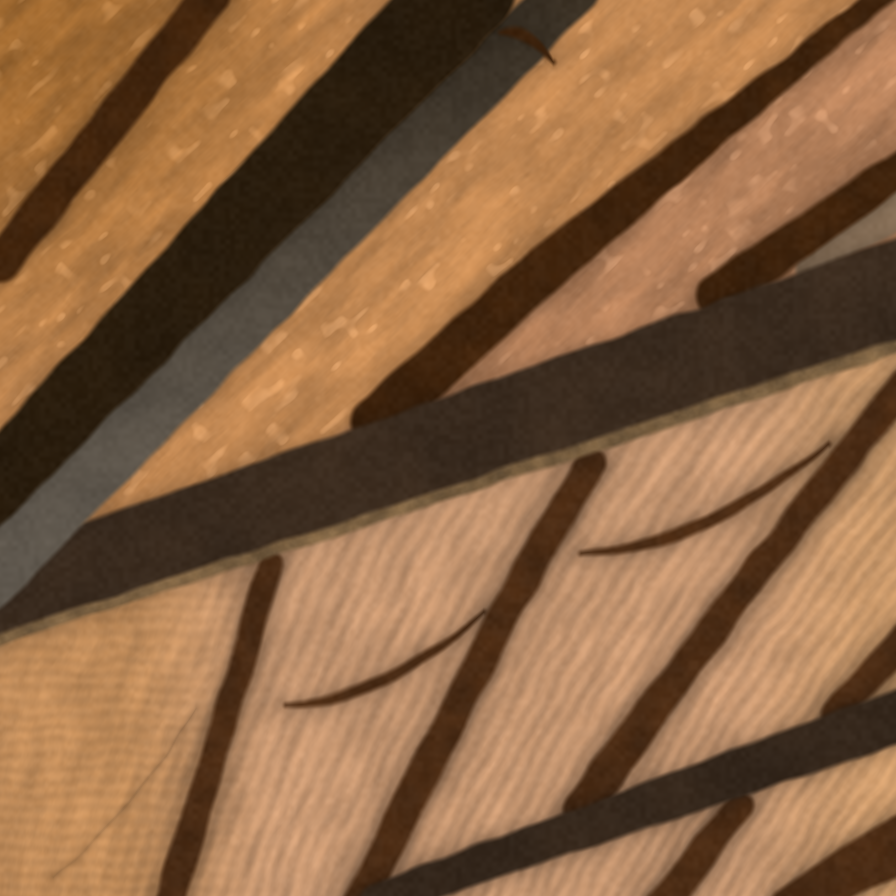
Give the GLSL for this texture, as a three.js fragment shader.

```glsl
// Carved wooden planks crossed by dark diagonal beams and slats
varying vec2 vUv;

float hash(vec2 p) {
  return fract(sin(dot(p, vec2(127.1, 311.7))) * 43758.54);
}

float noise(vec2 p) {
  vec2 i = floor(p), f = fract(p);
  f = f * f * (3.0 - 2.0 * f);
  return mix(mix(hash(i), hash(i + vec2(1, 0)), f.x),
             mix(hash(i + vec2(0, 1)), hash(i + vec2(1, 1)), f.x), f.y);
}

float fbm(vec2 p) {
  float sum = 0.0, amp = 0.5;
  for (int i = 0; i < 4; i++) {
    sum += amp * noise(p);
    p = p * 2.03 + 7.1;
    amp *= 0.5;
  }
  return sum;
}

// Distance to a bar from a to b whose half width runs from wa to wb
float bar(vec2 p, vec2 a, vec2 b, float wa, float wb) {
  vec2 d = b - a;
  float t = clamp(dot(p - a, d) / dot(d, d), 0.0, 1.0);
  return length(p - a - d * t) - mix(wa, wb, t);
}

// Distance to a sagging groove, thickest at its middle
float groove(vec2 p, vec2 a, vec2 b, float sag, float w) {
  float t = clamp((p.x - a.x) / (b.x - a.x), 0.0, 1.0);
  float bow = 4.0 * t * (1.0 - t);
  vec2 q = mix(a, b, t) - vec2(0.0, sag * bow);
  return length(p - q) * 0.9 - w * (0.3 + 0.7 * bow);
}

// Lays a colour over the wood with a soft contact shadow
void paint(inout vec3 col, float d, vec3 tint, float shade) {
  col *= 1.0 - shade * exp(-max(d, 0.0) * 90.0);
  col = mix(col, tint, 1.0 - smoothstep(-0.004, 0.004, d));
}

vec3 wood(vec2 p) {
  float lower = 1.0 - smoothstep(-0.01, 0.01, p.y - 0.333 - 0.341 * p.x);
  float pink = smoothstep(-0.02, 0.02, p.x - 0.62 - (p.y - 0.71) * 1.22);

  // Upper planks: ochre with long diagonal grain
  vec3 upperCol = mix(vec3(0.77, 0.54, 0.33), vec3(0.62, 0.41, 0.19),
                      smoothstep(0.55, 0.0, length(p - vec2(0.0, 1.0))));
  upperCol = mix(upperCol, vec3(0.72, 0.51, 0.36), pink);
  vec2 g = vec2(dot(p, vec2(0.71, 0.70)), dot(p, vec2(-0.70, 0.71)));
  upperCol *= 0.82 + 0.36 * fbm(g * vec2(14.0, 55.0));
  float fleck = smoothstep(0.72, 0.95, noise(g * vec2(50.0, 95.0)));
  upperCol += fleck * vec3(0.09, 0.08, 0.07);

  // Lower planks: paler, with fine ribs that lean along the slats
  vec3 lowerCol = mix(vec3(0.77, 0.56, 0.36), vec3(0.79, 0.60, 0.45),
                      smoothstep(0.12, 0.32, p.x));
  lowerCol = mix(lowerCol, vec3(0.82, 0.62, 0.43), smoothstep(0.8, 1.0, p.x));
  float lean = p.x - p.y * (0.25 + 0.4 * p.x) + 0.006 * noise(p * 18.0);
  float ribs = sin(lean * 370.0) * smoothstep(0.1, 0.35, p.x + 0.4 * (0.3 - p.y));
  lowerCol *= 0.86 + 0.25 * fbm(vec2(lean * 60.0, p.y * 22.0)) + 0.045 * ribs;
  float weave = sin(p.y * 420.0 + 3.0 * noise(p * 30.0));
  lowerCol *= 1.0 + 0.025 * weave * (1.0 - smoothstep(0.15, 0.35, p.x));

  return mix(upperCol, lowerCol, lower);
}

void main() {
  vec2 p = vUv + 0.004 * (vec2(noise(vUv * 32.0), noise(vUv * 32.0 + 40.0)) - 0.5);
  vec3 col = wood(p);
  vec3 gap = vec3(0.25, 0.14, 0.05) * (0.8 + 0.4 * fbm(p * 30.0));
  vec3 slat = vec3(0.29, 0.17, 0.08) * (0.8 + 0.4 * fbm(p * 35.0));

  // Grey sliver under the right hand gap
  paint(col, bar(p, vec2(0.90, 0.70), vec2(1.02, 0.775), 0.012, 0.022), vec3(0.56, 0.46, 0.36), 0.0);

  // Scalloped grooves and a faint curved seam
  paint(col, groove(p, vec2(0.32, 0.212), vec2(0.54, 0.317), 0.022, 0.006), slat, 0.22);
  paint(col, groove(p, vec2(0.65, 0.381), vec2(0.925, 0.505), 0.026, 0.007), slat, 0.22);
  float seam = groove(p, vec2(0.06, 0.02), vec2(0.22, 0.21), 0.015, 0.001);
  col *= 1.0 - 0.15 * exp(-max(seam, 0.0) * 250.0);

  // Gaps between the upper planks
  paint(col, bar(p, vec2(0.0, 0.705), vec2(0.235, 1.005), 0.021, 0.021), gap, 0.2);
  float split = min(bar(p, vec2(0.42, 0.53), vec2(0.62, 0.71), 0.029, 0.025),
                    bar(p, vec2(0.62, 0.71), vec2(0.99, 1.01), 0.025, 0.011));
  paint(col, split, gap, 0.2);
  paint(col, bar(p, vec2(0.80, 0.67), vec2(1.01, 0.815), 0.024, 0.019), gap, 0.2);

  // Slats between the lower planks
  float slats = min(bar(p, vec2(0.302, 0.37), vec2(0.252, 0.20), 0.013, 0.014),
                    bar(p, vec2(0.252, 0.20), vec2(0.188, -0.01), 0.014, 0.016));
  slats = min(slats, bar(p, vec2(0.66, 0.485), vec2(0.56, 0.31), 0.017, 0.017));
  slats = min(slats, bar(p, vec2(0.56, 0.31), vec2(0.40, -0.01), 0.017, 0.018));
  slats = min(slats, bar(p, vec2(1.01, 0.57), vec2(0.83, 0.345), 0.017, 0.016));
  slats = min(slats, bar(p, vec2(0.83, 0.345), vec2(0.65, 0.10), 0.016, 0.020));
  slats = min(slats, bar(p, vec2(0.93, 0.205), vec2(1.01, 0.285), 0.014, 0.018));
  slats = min(slats, bar(p, vec2(0.825, 0.10), vec2(0.74, -0.01), 0.015, 0.018));
  slats = min(slats, bar(p, vec2(0.88, -0.01), vec2(1.01, 0.06), 0.020, 0.032));
  paint(col, slats, slat, 0.3);

  // Crossing beams, with a worn rim under the middle one
  vec3 beam = vec3(0.23, 0.17, 0.12) * (0.85 + 0.3 * fbm(p * 16.0));
  paint(col, bar(p, vec2(0.42, -0.005), vec2(1.01, 0.203), 0.018, 0.030), beam * 0.9, 0.25);
  paint(col, bar(p, vec2(-0.03, 0.323), vec2(1.03, 0.684), 0.047, 0.057), beam, 0.2);
  paint(col, bar(p, vec2(-0.01, 0.283), vec2(1.01, 0.617), 0.006, 0.008),
        vec3(0.47, 0.37, 0.25) * (0.7 + 0.6 * fbm(p * 45.0)), 0.0);

  // Large upper beam: grey side face, then its dark front
  vec3 face = mix(vec3(0.38, 0.35, 0.31), vec3(0.20, 0.16, 0.11), smoothstep(0.1, 0.95, p.y - 0.25));
  face *= 0.88 + 0.24 * fbm(p * 20.0);
  paint(col, bar(p, vec2(-0.02, 0.35), vec2(0.64, 1.015), 0.036, 0.030), face, 0.12);
  paint(col, bar(p, vec2(-0.02, 0.444), vec2(0.52, 1.012), 0.036, 0.055),
        vec3(0.16, 0.11, 0.05) * (0.85 + 0.3 * fbm(p * 18.0)), 0.1);

  // Small splinter on the beam edge
  paint(col, groove(p, vec2(0.56, 0.965), vec2(0.617, 0.93), -0.012, 0.007), gap, 0.1);

  col += 0.03 * (noise(p * 170.0) - 0.5);
  gl_FragColor = vec4(col, 1.0);
}
```
